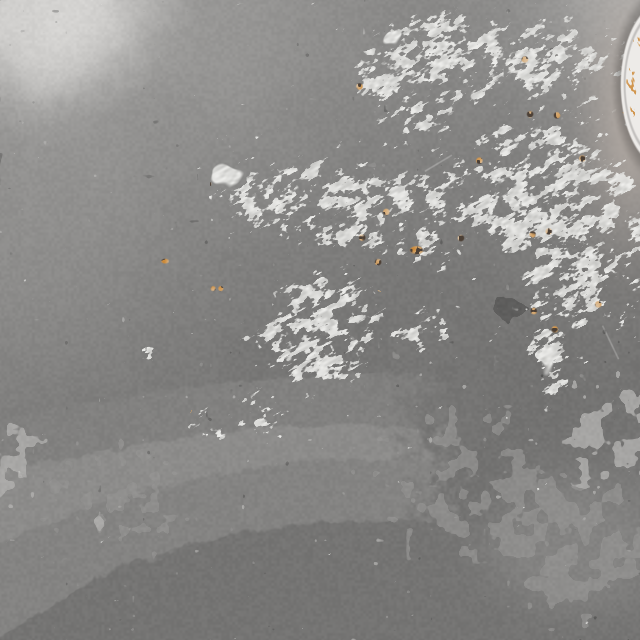
Reproduce this texture procedurally as a Shadertoy shader.

```glsl
// Grey plaster slab with white powder, layered arcs of worn paint below and a
// gold-veined dish at the right edge. Soft patches set the density;
// thresholded value noise breaks them into flakes, specks and crumbs.
#define DARK_GREY 0.455
#define MID_GREY 0.535
#define FLAKE_SCALE 62.0
#define FLAKE_TILT 0.5
#define MOTTLE_SCALE 58.0
#define CRUMB_CELLS 26.0
#define GRAIN 0.035
#define GOLD vec3(0.80, 0.53, 0.20)

float hash(vec2 p) {
    vec3 q = fract(p.xyx * vec3(0.1031, 0.1030, 0.0973));
    q += dot(q, q.yzx + 33.33);
    return fract((q.x + q.y) * q.z);
}
float noise(vec2 p) {
    vec2 i = floor(p), f = fract(p);
    f = f * f * (3.0 - 2.0 * f);
    return mix(mix(hash(i), hash(i + vec2(1, 0)), f.x),
               mix(hash(i + vec2(0, 1)), hash(i + vec2(1, 1)), f.x), f.y);
}
float fbm(vec2 p) {
    return 0.45 * noise(p) + 0.31 * noise(p * 2.13 + 17.0) + 0.24 * noise(p * 4.37 + 41.0);
}
vec2 rotate(vec2 p, float a) {
    return vec2(cos(a) * p.x + sin(a) * p.y, cos(a) * p.y - sin(a) * p.x);
}
// Gaussian patch
float glow(vec2 p, float x, float y, float rx, float ry) {
    vec2 q = (p - vec2(x, y)) / vec2(rx, ry);
    return exp(-dot(q, q));
}
// Patch with a flat core and a quick falloff
float spot(vec2 p, float x, float y, float rx, float ry) {
    vec2 q = (p - vec2(x, y)) / vec2(rx, ry);
    return exp(-dot(q, q) * dot(q, q));
}
float segment(vec2 p, vec2 a, vec2 b) {
    vec2 d = b - a;
    return length(p - a - d * clamp(dot(p - a, d) / dot(d, d), 0.0, 1.0));
}
float powderDensity(vec2 p) {
    float d = spot(p, 0.80, 0.91, 0.19, 0.065) + 0.9 * spot(p, 0.65, 0.875, 0.085, 0.085);
    d += spot(p, 0.45, 0.685, 0.105, 0.065) + 0.85 * spot(p, 0.61, 0.67, 0.10, 0.075);
    d += spot(p, 0.85, 0.71, 0.125, 0.115) + spot(p, 0.89, 0.55, 0.065, 0.105);
    d += 0.8 * spot(p, 0.853, 0.44, 0.032, 0.065) + spot(p, 0.495, 0.475, 0.095, 0.085);
    d += 0.75 * spot(p, 0.67, 0.487, 0.045, 0.032) + 0.6 * spot(p, 0.37, 0.345, 0.075, 0.045);
    d += 0.7 * spot(rotate(p - vec2(0.238, 0.44), -1.0), 0.0, 0.0, 0.032, 0.014);
    d += 0.6 * glow(p, 0.98, 0.66, 0.06, 0.16) + 0.28 * glow(p, 0.70, 0.62, 0.30, 0.30);
    return min(d, 1.0);
}
// Flat arcs of paint with ragged edges, fading out to the right
float paintArcs(vec2 p, float base, float px) {
    float x2 = (p.x - 0.6) * (p.x - 0.6), e = 0.0015 + px;
    float y = p.y + 0.018 * (fbm(p * 42.0) - 0.5) + 0.012 * (noise(p * 11.0) - 0.5);
    float fade = 1.0 - smoothstep(0.58, 0.72, p.x + 0.16 * (fbm(p * 48.0) - 0.5));
    vec4 edge = vec4(0.413, 0.335, 0.283, 0.185) - vec4(0.19, 0.20, 0.36, 0.36) * x2;
    edge.w -= 0.45 * x2 * x2;
    vec4 below = smoothstep(-e, e, edge - y);
    float tone = mix(base, 0.505, below.x * fade);
    tone = mix(tone, 0.548, below.y * fade);
    tone = mix(tone, 0.515, below.z * fade);
    return mix(tone, DARK_GREY, below.w);
}
// Blotches whose coverage follows the density
float mottle(vec2 p, float density) {
    float n = 0.75 * noise(p * MOTTLE_SCALE) + 0.25 * noise(p * MOTTLE_SCALE * 2.3);
    return smoothstep(-0.025, 0.025, n - 0.92 + 0.48 * density);
}

void mainImage(out vec4 fragColor, in vec2 fragCoord) {
    vec2 p = fragCoord / iResolution.xy;
    float px = 1.0 / iResolution.y;
    vec2 warp = p + 0.045 * (vec2(fbm(p * 15.0), fbm(p * 15.0 + 70.0)) - 0.5);

    // Slab: broad light and cloudy variation
    float tone = mix(DARK_GREY, MID_GREY, smoothstep(0.35, 1.0, p.y));
    tone += 0.075 * glow(p, 0.0, 0.56, 0.33, 0.24) + 0.24 * spot(warp, 0.05, 1.0, 0.19, 0.16);
    tone += 0.06 * glow(p, 0.2, 0.95, 0.30, 0.22) + 0.12 * glow(p, 1.0, 1.0, 0.14, 0.12);
    tone += 0.04 * (fbm(p * 5.0) - 0.5);

    // Worn paint and its blotches
    tone = paintArcs(p, tone, px);
    float worn = spot(p, 0.90, 0.15, 0.15, 0.11);
    float flecks = 0.75 * spot(p, 0.72, 0.25, 0.12, 0.12) + 0.55 * spot(p, 0.19, 0.22, 0.13, 0.09);
    tone = mix(tone, 0.545, 0.65 * worn);
    tone = mix(tone, 0.575, 0.75 * mottle(p, min(worn + flecks, 1.0)));
    float chips = spot(p, 0.96, 0.32, 0.09, 0.085) + spot(p, 0.01, 0.275, 0.055, 0.075);
    chips += 0.5 * spot(p, 0.16, 0.20, 0.07, 0.025);
    tone = mix(tone, 0.68, 0.85 * mottle(p + 3.0, 0.8 * chips));
    tone -= 0.10 * mottle(p + 5.0, spot(p, 0.795, 0.518, 0.026, 0.022));
    tone += GRAIN * (noise(p * 230.0) - 0.5);
    vec3 col = tone * vec3(1.005, 1.0, 0.99);

    // Scratches and warm bounce beside the dish
    float scratch = min(segment(p, vec2(0.665, 0.733), vec2(0.705, 0.757)),
                        segment(p, vec2(0.942, 0.49), vec2(0.966, 0.44)));
    col += 0.12 * (1.0 - smoothstep(0.0, 0.001 + px, scratch));
    col = mix(col, vec3(0.74, 0.70, 0.67), 0.75 * glow(p, 0.99, 0.82, 0.07, 0.18));

    // Powder: slanted flakes plus three solid clumps
    float density = powderDensity(warp) * (0.78 + 0.44 * noise(p * 17.0 + 9.0));
    vec2 slanted = rotate(p, FLAKE_TILT) * vec2(0.75, 1.4) * FLAKE_SCALE;
    float powder = smoothstep(-0.02, 0.08, fbm(slanted) - 0.87 + 0.39 * min(density, 1.0));
    float clump = spot(warp, 0.355, 0.72, 0.017, 0.017) + spot(warp, 0.853, 0.436, 0.017, 0.017);
    clump += spot(warp, 0.618, 0.931, 0.012, 0.012);
    powder = max(powder, smoothstep(0.25, 0.75, clump));
    col = mix(col, vec3(0.96, 0.96, 0.95) - 0.16 * noise(slanted * 2.7), 0.94 * powder);

    // Crumbs: sparse jittered cells within the powder, a few strays outside
    vec2 cell = floor(p * CRUMB_CELLS);
    vec2 jitter = 0.25 + 0.5 * vec2(hash(cell + 3.0), hash(cell + 8.0));
    float crumb = length(p - (cell + jitter) / CRUMB_CELLS) - 0.005;
    crumb = hash(cell + 21.0) > 0.90 && density > 0.3 ? crumb : 1.0;
    crumb = min(crumb, length((p - vec2(0.651, 0.609)) * vec2(0.7, 1.1)) - 0.007);
    crumb = min(crumb, length((p - vec2(0.258, 0.592)) * vec2(0.7, 1.1)) - 0.004);
    crumb = min(crumb, length(vec2(abs(p.x - 0.339) - 0.006, p.y - 0.549)) - 0.0038);
    vec3 husk = mix(GOLD, vec3(0.88, 0.80, 0.70), noise(p * 90.0));
    husk = mix(vec3(0.30, 0.25, 0.21), husk, smoothstep(0.3, 0.55, noise(p * 210.0)));
    col = mix(col, husk, 1.0 - smoothstep(-px, px, crumb));

    // Dish: shadowed rim, white glaze, gold veins
    float dish = 0.067 * length((p - vec2(1.037, 0.868)) / vec2(0.067, 0.128)) - 0.067;
    col *= 0.78 + 0.22 * smoothstep(0.0, 0.018, dish);
    float veins = smoothstep(0.60, 0.68, fbm(rotate(p, 0.3) * vec2(85.0, 38.0)));
    veins *= smoothstep(0.004, 0.012, -dish);
    vec3 glaze = mix(vec3(0.93, 0.92, 0.91), GOLD, 0.85 * veins);
    glaze *= 0.82 + 0.18 * smoothstep(0.0, 0.003, abs(dish + 0.006));
    fragColor = vec4(mix(col, glaze, 1.0 - smoothstep(-px, px, dish)), 1.0);
}
```
